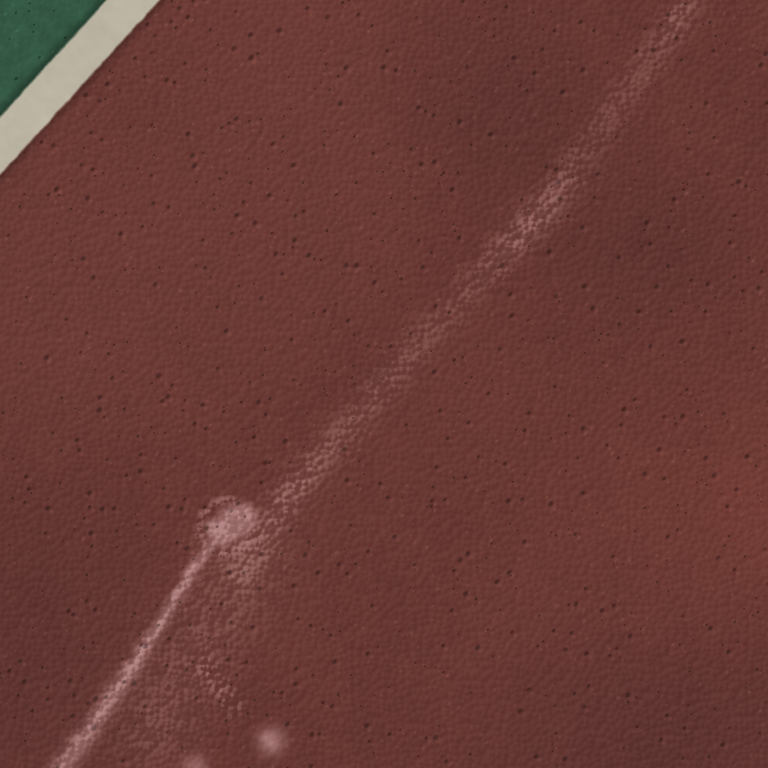
Reproduce this texture procedurally as a three.js fragment shader.

```glsl
// Worn red sports ground: a painted border with a green corner at upper left,
// and a scuffed diagonal streak. Grain is embossed cellular noise, the broad
// mottling is layered sines, and the marks are distances to line segments.
#define CLAY vec3(0.405, 0.220, 0.200)
#define GREEN vec3(0.205, 0.345, 0.265)
#define PAINT vec3(0.735, 0.705, 0.635)
#define CHALK vec3(0.700, 0.520, 0.515)
#define DUST vec3(0.570, 0.385, 0.365)
#define BORDER_WIDTH 0.051
#define GRAIN_SCALE 125.0
#define PIT_SCALE 75.0
#define RELIEF 0.042
#define EDGE 0.0025

varying vec2 vUv;

vec2 hash2(vec2 p) {
  vec3 q = fract(p.xyx * vec3(0.1031, 0.1030, 0.0973));
  q += dot(q, q.yzx + 33.33);
  return fract((q.xx + q.yz) * q.zy);
}

// Distance to the nearest scattered point
float cellular(vec2 p) {
  vec2 cell = floor(p), f = fract(p);
  float nearest = 2.0;
  for (int y = -1; y <= 1; y++)
    for (int x = -1; x <= 1; x++) {
      vec2 o = vec2(float(x), float(y));
      nearest = min(nearest, length(o + hash2(cell + o) - f));
    }
  return min(nearest, 1.0);
}

// Sparse soft specks of random size, slightly stretched along the diagonal
float specks(vec2 p, float density) {
  vec2 cell = floor(p), f = fract(p);
  float amount = 0.0;
  for (int y = -1; y <= 1; y++)
    for (int x = -1; x <= 1; x++) {
      vec2 o = vec2(float(x), float(y));
      vec2 kind = hash2(cell + o + 71.0);
      vec2 d = o + hash2(cell + o) - f;
      d = vec2(d.x + d.y, (d.y - d.x) * 1.45) * 0.7071;
      float size = mix(0.16, 0.46, kind.y * kind.y);
      amount = max(amount, step(kind.x, density) * (1.0 - smoothstep(size * 0.3, size, length(d))));
    }
  return amount;
}

// Layered sines, roughly -1 to 1
float mottle(vec2 p) {
  float sum = 0.0, gain = 0.5;
  for (int i = 0; i < 5; i++) {
    sum += gain * sin(p.x + 1.7 * sin(p.y * 0.8)) * cos(p.y + 1.3 * sin(p.x * 0.7));
    p = mat2(1.5, 1.2, -1.2, 1.5) * p + 2.3;
    gain *= 0.62;
  }
  return sum;
}

float segment(vec2 p, vec2 a, vec2 b) {
  vec2 d = b - a;
  return length(p - a - d * clamp(dot(p - a, d) / dot(d, d), 0.0, 1.0));
}

float glow(vec2 p, vec2 center, float radius) {
  vec2 d = (p - center) / radius;
  return exp(-dot(d, d));
}

float band(float d, float width) {
  return exp(-d * d / (width * width));
}

void main() {
  vec2 p = vUv;
  float broad = mottle(p * 9.0);
  float fine = mottle(p * 85.0 + 4.0);
  vec2 light = vec2(0.0028, -0.0030);
  float relief = cellular(p * GRAIN_SCALE) - cellular((p + light) * GRAIN_SCALE);
  float pits = specks(p * PIT_SCALE, 0.17);
  float glints = specks((p - light * 1.6) * PIT_SCALE, 0.17);
  float flecks = specks(p * PIT_SCALE * 1.25 + 31.0, 0.13);

  // Ground tone: redder patches and shaded corners
  vec3 color = CLAY * (1.0 + 0.035 * broad + 0.03 * fine);
  color += vec3(0.040, 0.016, 0.010) * glow(p, vec2(0.96, 0.33), 0.26);
  color += vec3(0.022, 0.014, 0.012) * (glow(p, vec2(0.36, 0.88), 0.25) + glow(p, vec2(0.05, 0.62), 0.2));
  color -= vec3(0.050, 0.022, 0.014) * (glow(p, vec2(0.88, 0.03), 0.20) + 0.6 * glow(p, vec2(0.0, 0.1), 0.2));
  color -= vec3(0.030, 0.014, 0.010) * (glow(p, vec2(0.65, 0.89), 0.11) + glow(p, vec2(0.85, 0.64), 0.15));

  // Long faint streak, broken by grain
  vec2 w = p + 0.004 * vec2(fine, mottle(p * 60.0 + 9.0));
  float streak = min(segment(w, vec2(0.92, 1.03), vec2(0.72, 0.74)), segment(w, vec2(0.72, 0.74), vec2(0.54, 0.545)));
  streak = min(streak, min(segment(w, vec2(0.54, 0.545), vec2(0.365, 0.34)), segment(w, vec2(0.365, 0.34), vec2(0.315, 0.25))));
  float strength = 0.34 + 0.5 * glow(p, vec2(0.69, 0.71), 0.075) + 0.5 * glow(p, vec2(0.38, 0.36), 0.08)
    + 0.25 * glow(p, vec2(0.88, 0.97), 0.035) + 0.15 * glow(p, vec2(0.50, 0.50), 0.08);
  float patchy = smoothstep(-0.45, 0.65, fine + 1.2 * relief);
  float worn = band(streak, 0.021) * strength * (0.35 + 0.85 * patchy);

  // Dusty wash below the streak
  float wash = band(segment(w, vec2(0.32, 0.27), vec2(0.20, 0.05)), 0.055);
  worn += wash * (0.16 + 0.28 * patchy);
  worn += 0.7 * patchy * band(segment(w, vec2(0.265, 0.135), vec2(0.305, 0.08)), 0.012);
  color = mix(color, DUST, clamp(worn, 0.0, 0.9));

  // Bright chalk trail with its rounded head
  float trail = min(segment(w, vec2(0.075, -0.01), vec2(0.175, 0.135)), segment(w, vec2(0.175, 0.135), vec2(0.275, 0.295)));
  float thick = mix(0.013, 0.007, smoothstep(0.0, 0.28, p.y));
  float chalk = band(trail, thick) * (0.55 + 0.4 * patchy);
  float head = segment(w, vec2(0.288, 0.308), vec2(0.315, 0.327));
  chalk = max(chalk, (1.0 - smoothstep(0.010, 0.028, head)) * (0.65 + 0.3 * patchy));
  chalk = max(chalk, 0.5 * patchy * band(abs(length(w - vec2(0.295, 0.315)) - 0.034), 0.006));
  chalk = max(chalk, 0.8 * glow(w, vec2(0.353, 0.034), 0.017));
  chalk = max(chalk, 0.6 * glow(w, vec2(0.255, 0.0), 0.014));
  color = mix(color, CHALK, chalk);

  // Surface relief, pits and pale flecks
  color += RELIEF * relief * (1.0 + 1.5 * clamp(worn, 0.0, 1.0));
  color *= 1.0 - 0.30 * pits;
  color += vec3(0.060, 0.045, 0.042) * (0.7 * glints * (1.0 - pits) + 0.8 * flecks);

  // Painted border and green corner
  float across = dot(p - vec2(0.0, 0.772), vec2(-0.739, 0.674)) + 0.0012 * fine;
  vec3 paint = PAINT * (1.0 + 0.025 * fine + 0.02 * broad);
  vec3 turf = GREEN * (1.0 + 0.07 * fine - 0.3 * pits + 0.15 * flecks) + 0.02 * relief;
  color *= 1.0 - 0.22 * band(across, 0.008);
  turf *= 1.0 - 0.30 * band(across - BORDER_WIDTH, 0.008);
  color = mix(color, paint, smoothstep(-EDGE, EDGE, across));
  color = mix(color, turf, smoothstep(-EDGE, EDGE, across - BORDER_WIDTH));

  gl_FragColor = vec4(color, 1.0);
}
```
